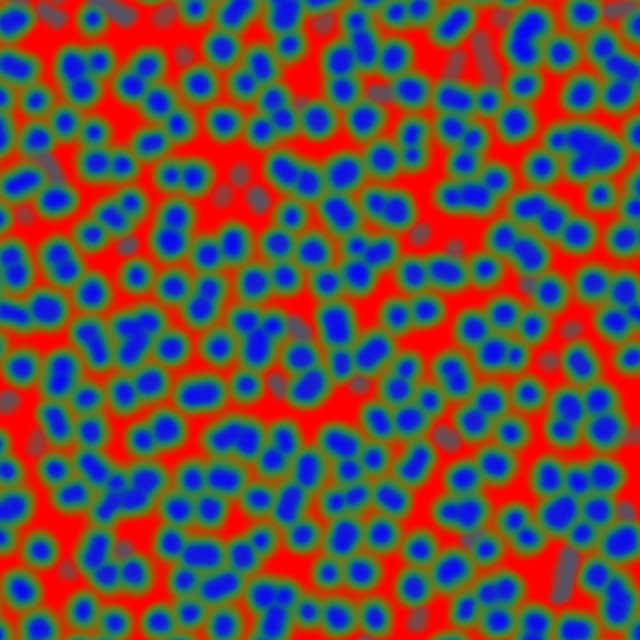
Reproduce this pattern procedurally as a three.js fragment shader.

```glsl
// Soft blue spots with green halos, partly fused, scattered over a red ground.
varying vec2 vUv;

vec2 hash2(vec2 p) {
  p = vec2(dot(p, vec2(127.1, 311.7)), dot(p, vec2(269.5, 183.3)));
  return fract(sin(p) * 43758.5453);
}

// Gradient noise, roughly -0.7 to 0.7
float noise(vec2 p) {
  vec2 i = floor(p), f = fract(p);
  vec2 u = f * f * f * (f * (f * 6.0 - 15.0) + 10.0);
  vec2 e = vec2(0.0, 1.0);
  float a = dot(hash2(i) * 2.0 - 1.0, f);
  float b = dot(hash2(i + e.yx) * 2.0 - 1.0, f - e.yx);
  float c = dot(hash2(i + e.xy) * 2.0 - 1.0, f - e.xy);
  float d = dot(hash2(i + e.yy) * 2.0 - 1.0, f - e.yy);
  return mix(mix(a, b, u.x), mix(c, d, u.x), u.y);
}

// Distance to a segment centred on the origin
float segment(vec2 p, vec2 dir, float halfLength) {
  float along = clamp(dot(p, dir), -halfLength, halfLength);
  return length(p - dir * along);
}

// Red, green and blue blended as a quadratic curve
vec3 ramp(float t) {
  return vec3((1.0 - t) * (1.0 - t), 2.0 * t * (1.0 - t), t * t);
}

void main() {
  // Gentle warp so that the spots are not perfect discs
  vec2 p = vUv * 17.0;
  p += 0.13 * vec2(noise(p * 1.3 + 7.0), noise(p * 1.3 + 41.0));

  float sum = 0.0;
  float haze = 0.0;
  vec2 cell = floor(p);
  for (int y = -2; y <= 2; y++) {
    for (int x = -2; x <= 2; x++) {
      vec2 id = cell + vec2(float(x), float(y));
      vec2 jitter = hash2(id);
      vec2 kind = hash2(id + 57.3);
      vec2 shape = hash2(id + 113.9);

      // Staggered rows with random offsets
      vec2 centre = id + 0.5 + 0.72 * (jitter - 0.5);
      centre.x += 0.5 * mod(id.y, 2.0) - 0.25;
      float angle = 3.14159 * shape.x;
      vec2 dir = vec2(cos(angle), sin(angle));

      if (kind.x < 0.14) {
        // Faint grey smudges, some drawn out into streaks
        float d = segment(p - centre, dir, 0.7 * pow(shape.y, 3.0));
        haze = max(haze, (0.4 + 0.5 * kind.y) * (1.0 - smoothstep(0.0, 0.42, d)));
      } else {
        // Round to oblong spots, joined by a smooth union
        float d = segment(p - centre, dir, 0.5 * max(0.0, shape.y - 0.55));
        sum += exp(-11.0 * (d - 0.12 * (kind.y - 0.5)));
      }
    }
  }
  float dist = -log(sum + 0.0001) / 11.0;

  // Profile from blue core through the green halo to red
  float t = 1.0 - smoothstep(0.03, 0.68, dist);
  t = max(t, 0.3 * haze);
  vec3 color = ramp(t);

  // Muted blue in parts of the cores, then the smudges
  float muted = smoothstep(0.7, 1.0, t) * (0.45 + 0.6 * noise(p * 0.9 + 19.0));
  color = mix(color, vec3(0.13, 0.16, 0.74), muted);
  color = mix(color, vec3(0.2, 0.28, 0.58), haze * (1.0 - t));

  gl_FragColor = vec4(color, 1.0);
}
```
